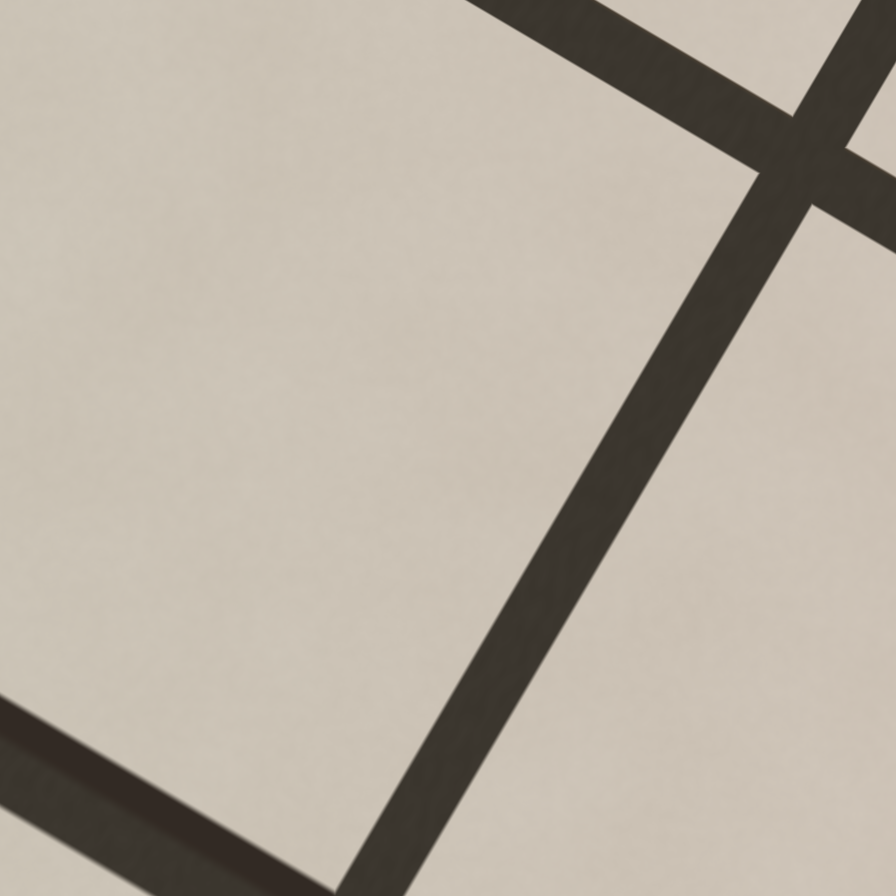
A Shadertoy shader for this texture:

```glsl
// Pale stone tiles divided by dark, slanted joints.
// The canvas is rotated into an orthogonal tile frame; each joint is a soft
// band in that frame, and gradient noise gives the stone its mottling.

#define TILT 0.5329
#define STONE vec3(0.798, 0.762, 0.711)
#define JOINT vec3(0.232, 0.212, 0.181)
#define SHADE vec3(0.198, 0.165, 0.140)
#define CROSS_JOINT vec2(0.8280, 0.8965)
#define UPPER_JOINT vec2(-0.3375, -0.2640)
#define LOWER_JOINT vec2(0.6680, 0.7750)
#define SHADE_END 0.708
#define MOTTLE 0.022
#define GRAIN 0.016

vec2 hashGradient(vec2 cell) {
    vec3 p = fract(cell.xyx * vec3(0.1031, 0.1030, 0.0973));
    p += dot(p, p.yzx + 33.33);
    float angle = 6.2832 * fract((p.x + p.y) * p.z);
    return vec2(cos(angle), sin(angle));
}

float gradientNoise(vec2 p) {
    vec2 i = floor(p), f = fract(p);
    vec2 w = f * f * f * (f * (f * 6.0 - 15.0) + 10.0);
    vec2 e = vec2(0.0, 1.0);
    float a = dot(hashGradient(i), f);
    float b = dot(hashGradient(i + e.yx), f - e.yx);
    float c = dot(hashGradient(i + e.xy), f - e.xy);
    float d = dot(hashGradient(i + e.yy), f - e.yy);
    return mix(mix(a, b, w.x), mix(c, d, w.x), w.y);
}

float fbm(vec2 p) {
    float sum = 0.0, amplitude = 0.5;
    for (int i = 0; i < 4; i++) {
        sum += amplitude * gradientNoise(p);
        p = mat2(1.6, 1.2, -1.2, 1.6) * p + 7.3;
        amplitude *= 0.5;
    }
    return sum;
}

// Coverage of the strip between two parallel edges
float band(float x, vec2 edges, float soft) {
    return smoothstep(-soft, soft, x - edges.x)
         * smoothstep(-soft, soft, edges.y - x);
}

void mainImage(out vec4 fragColor, in vec2 fragCoord) {
    vec2 uv = fragCoord / iResolution.xy;
    float pixel = 1.0 / min(iResolution.x, iResolution.y);

    // Tile frame: x across the steep joint, y down across the shallow ones
    vec2 p = vec2(uv.x, 1.0 - uv.y);
    float c = cos(TILT), s = sin(TILT);
    vec2 tile = vec2(c * p.x + s * p.y, c * p.y - s * p.x);

    // Stone: warm drift, broad mottling and fine grain
    vec3 color = STONE + vec3(0.008, -0.002, 0.002) * (uv.x - 0.5);
    color += MOTTLE * fbm(uv * 5.0) * vec3(0.8, 1.0, 1.2);
    color += GRAIN * fbm(uv * 60.0);

    // Focus softens toward the bottom
    float soft = max(mix(0.0030, 0.0016, uv.y), 0.8 * pixel);
    float lowerSoft = max(0.0045, 0.8 * pixel);
    float cross = band(tile.x, CROSS_JOINT, soft);
    float upper = band(tile.y, UPPER_JOINT, soft);
    float lower = band(tile.y, LOWER_JOINT, lowerSoft)
                * (1.0 - smoothstep(-soft, soft, tile.x - CROSS_JOINT.y));

    // Joint: faint streaks, a warm rim and the shaded wall of the lower one
    vec3 joint = JOINT + 0.012 * gradientNoise(tile * vec2(90.0, 40.0));
    float rim = (1.0 - smoothstep(0.0, 0.005, abs(tile.y - UPPER_JOINT.x)))
              * (1.0 - cross);
    joint += rim * vec3(0.05, 0.03, 0.01);
    float wall = (1.0 - smoothstep(-0.008, 0.008, tile.y - SHADE_END))
               * (1.0 - smoothstep(-soft, soft, tile.x - CROSS_JOINT.x));
    joint = mix(joint, SHADE, wall * lower);

    float gap = max(cross, max(upper, lower));
    fragColor = vec4(mix(color, joint, gap), 1.0);
}
```
